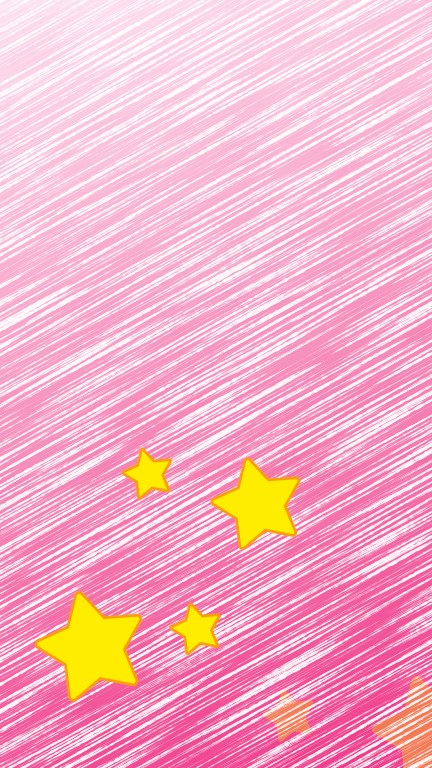
A WebGL 2 fragment shader for this background:

```glsl
#version 300 es
precision highp float;
// Pink diagonal gradient scratched with white hatching, with rounded yellow stars below.

#define HATCH_ANGLE 0.50
#define HATCH_LAYERS 5
#define HATCH_ROWS 66.0
#define STROKE_LENGTH 0.48
#define STROKE_WIDTH 0.0041
#define STAR_TILT 1.824
#define STAR_VALLEY 0.48
#define STAR_ROUNDING 0.09
#define OUTLINE 0.0065

uniform vec2 u_resolution;
out vec4 outColor;

const vec3 PALE_PINK = vec3(0.99, 0.89, 0.94);
const vec3 HOT_PINK = vec3(0.94, 0.22, 0.53);
const vec3 YELLOW = vec3(1.0, 0.93, 0.0);
const vec3 ORANGE = vec3(0.98, 0.62, 0.06);
const vec3 FADED_ORANGE = vec3(0.96, 0.50, 0.32);

// Each star: centre x, centre y, outer radius, in canvas widths.
const int STAR_COUNT = 6;
const int FADED_COUNT = 2; // the first ones lie under the hatching
const vec3 STARS[STAR_COUNT] = vec3[](
    vec3(0.671, 0.120, 0.063), vec3(0.995, 0.083, 0.134),
    vec3(0.214, 0.279, 0.134), vec3(0.599, 0.610, 0.112),
    vec3(0.344, 0.680, 0.063), vec3(0.456, 0.321, 0.064));

float hash(vec2 p) {
    vec3 q = fract(vec3(p.xyx) * 0.1031);
    q += dot(q, q.yzx + 33.33);
    return fract((q.x + q.y) * q.z);
}

float noise(vec2 p) {
    vec2 i = floor(p), f = fract(p);
    f = f * f * (3.0 - 2.0 * f);
    return mix(mix(hash(i), hash(i + vec2(1, 0)), f.x),
               mix(hash(i + vec2(0, 1)), hash(i + vec2(1, 1)), f.x), f.y);
}

vec2 rotate(vec2 p, float a) {
    float c = cos(a), s = sin(a);
    return vec2(c * p.x + s * p.y, c * p.y - s * p.x);
}

// Signed distance to a five-pointed star with rounded tips.
float starDistance(vec2 p, float radius) {
    const float HALF_SECTOR = 0.628319;
    float a = atan(p.y, p.x) - STAR_TILT + HALF_SECTOR;
    a = abs(mod(a, 2.0 * HALF_SECTOR) - HALF_SECTOR);
    vec2 q = length(p) * vec2(cos(a), sin(a));
    vec2 tip = vec2(radius * (1.0 - STAR_ROUNDING), 0.0);
    vec2 valley = radius * STAR_VALLEY * vec2(cos(HALF_SECTOR), sin(HALF_SECTOR));
    vec2 edge = valley - tip, w = q - tip;
    float d = length(w - edge * clamp(dot(w, edge) / dot(edge, edge), 0.0, 1.0));
    float inside = sign(edge.x * w.y - edge.y * w.x);
    return -inside * d - radius * STAR_ROUNDING;
}

// One layer of tapered strokes, one stroke per cell of each row.
float hatchLayer(vec2 p, float layer, float px) {
    vec2 q = rotate(p, HATCH_ANGLE + (hash(vec2(layer, 7.0)) - 0.5) * 0.05);
    float across = q.y * HATCH_ROWS + layer * 0.37;
    float row = floor(across);
    float along = q.x / STROKE_LENGTH + 9.0 * hash(vec2(row + 200.0, layer + 3.0));
    vec2 id = vec2(floor(along) + 31.0 * layer, row + 300.0);
    float centre = 0.5 + 0.4 * (hash(id) - 0.5);
    float reach = mix(0.2, 0.5, hash(id + 11.3));
    float t = (fract(along) - 0.5) / reach;
    float weight = hash(id + 23.7);
    float ragged = 0.65 + 0.7 * noise(vec2(q.x * 130.0, row + 40.0 * layer));
    float halfWidth = STROKE_WIDTH * mix(0.12, 0.8, weight * weight) * max(1.0 - t * t, 0.0) * ragged;
    float d = abs(fract(across) - centre) / HATCH_ROWS;
    return clamp((halfWidth - d) / px + 0.5, 0.0, 1.0) * min(1.0, 2.0 * halfWidth / px);
}

float fill(float d, float px) {
    return clamp(0.5 - d / px, 0.0, 1.0);
}

void main() {
    vec2 p = gl_FragCoord.xy / u_resolution.x;
    float px = 1.0 / u_resolution.x;
    float top = u_resolution.y / u_resolution.x;

    // Gradient from the upper left, with faint blotches
    float shade = (0.35 * p.x + top - p.y) / (top + 0.35);
    shade += 0.05 * (noise(p * vec2(9.0, 14.0)) - 0.5);
    vec3 color = mix(PALE_PINK, HOT_PINK, clamp(shade, 0.0, 1.0));

    // Faded stars
    for (int i = 0; i < FADED_COUNT; i++) {
        float d = starDistance(p - STARS[i].xy, STARS[i].z);
        color = mix(color, FADED_ORANGE, 0.92 * fill(d, px));
    }

    // White hatching
    float bare = 1.0;
    for (int i = 0; i < HATCH_LAYERS; i++)
        bare *= 1.0 - hatchLayer(p, float(i), px);
    color = mix(color, vec3(1.0), 0.94 * (1.0 - bare));

    // Bright outlined stars
    for (int i = FADED_COUNT; i < STAR_COUNT; i++) {
        float d = starDistance(p - STARS[i].xy, STARS[i].z);
        color = mix(color, ORANGE, fill(d, px));
        color = mix(color, YELLOW, fill(d + OUTLINE, px));
    }
    outColor = vec4(color, 1.0);
}
```
